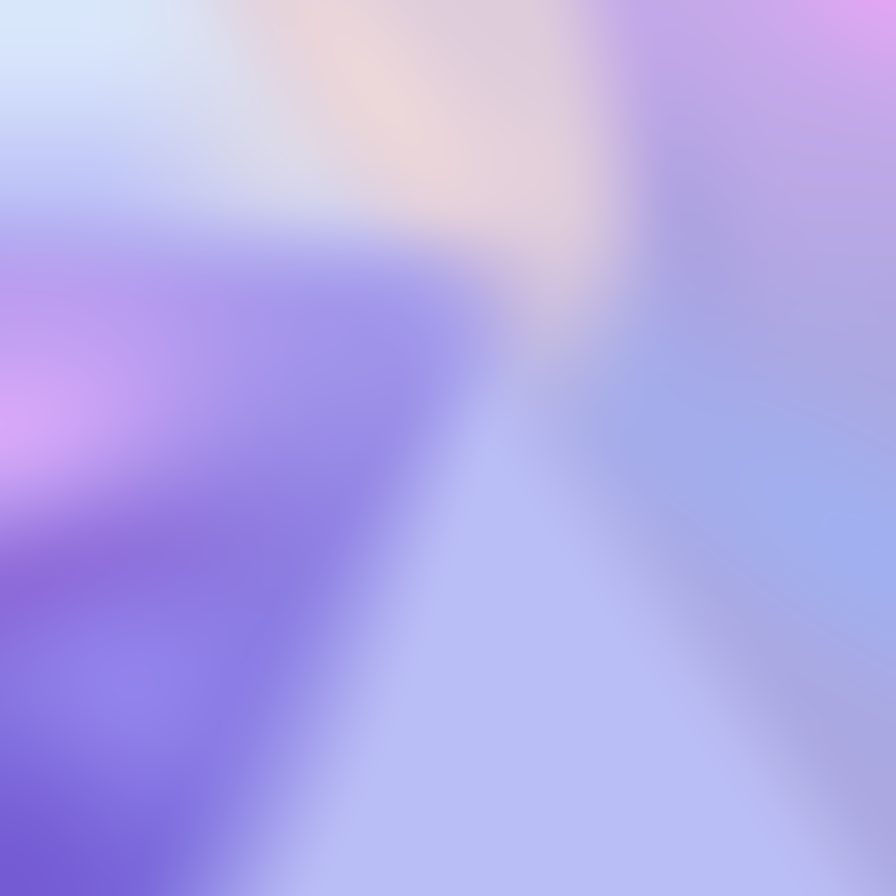
Write a Shadertoy shader that draws this background.

```glsl
// Soft pastel mesh gradient: a violet mass under pale sky, cream and lilac light.
#define LAVENDER vec3(0.67, 0.655, 0.88)
#define LILAC    vec3(0.765, 0.66, 0.91)
#define ORCHID   vec3(0.85, 0.66, 0.975)
#define SKY_BLUE vec3(0.63, 0.69, 0.945)
#define CREAM    vec3(0.87, 0.80, 0.86)
#define PEACH    vec3(0.94, 0.855, 0.85)
#define ICE      vec3(0.85, 0.905, 0.985)
#define MIST     vec3(0.87, 0.86, 0.91)
#define PERI     vec3(0.62, 0.58, 0.915)
#define INDIGO   vec3(0.48, 0.42, 0.865)
#define PLUM     vec3(0.52, 0.37, 0.82)
#define ROUNDING 0.15

// Rotated elliptical Gaussian; size holds its two spreads
float glow(vec2 p, vec2 center, vec2 size, float angle) {
    float c = cos(angle), s = sin(angle);
    vec2 d = p - center;
    vec2 q = vec2(c * d.x + s * d.y, c * d.y - s * d.x) / size;
    return exp(-0.5 * dot(q, q));
}

float smoothMax(float a, float b, float k) {
    float h = max(k - abs(a - b), 0.0);
    return max(a, b) + h * h / (4.0 * k);
}

// Lavender field with lilac above and blue bands below
vec3 lavenderField(vec2 p) {
    vec3 col = mix(LAVENDER, LILAC, smoothstep(0.52, 0.97, p.y));
    col = mix(col, vec3(0.66, 0.62, 0.87), 0.75 * glow(p, vec2(0.77, 0.69), vec2(0.05, 0.13), 0.1));
    col = mix(col, vec3(0.90, 0.65, 0.96), 0.9 * glow(p, vec2(1.0, 1.02), vec2(0.11, 0.07), -0.4));
    col = mix(col, SKY_BLUE, 0.95 * glow(p, vec2(0.98, 0.385), vec2(0.25, 0.085), -0.55));
    col = mix(col, SKY_BLUE, 0.35 * glow(p, vec2(0.71, 0.57), vec2(0.07, 0.10), 0.0));
    col = mix(col, vec3(0.745, 0.715, 0.865), 0.95 * glow(p, vec2(0.78, 0.03), vec2(0.17, 0.075), -0.95));
    return mix(col, vec3(0.59, 0.64, 0.94), glow(p, vec2(0.43, 0.05), vec2(0.24, 0.095), 1.55));
}

// Cream fold with a curved right edge, next to the pale sky
vec3 upperLight(vec3 col, vec2 p) {
    float bend = p.y - 0.76;
    float edge = 0.69 - 0.6 * bend * bend;
    float cream = 1.0 - smoothstep(edge - 0.075, edge + 0.065, p.x);
    col = mix(col, CREAM, cream * smoothstep(0.44, 0.86, p.y));

    vec3 sky = mix(vec3(0.73, 0.745, 0.965), ICE, smoothstep(0.73, 0.98, p.y));
    sky = mix(sky, MIST, smoothstep(0.08, 0.36, p.x) * smoothstep(0.64, 0.86, p.y));
    float slope = p.x - 0.28 - 0.7 * (1.0 - p.y);
    col = mix(col, sky, 1.0 - smoothstep(-0.10, 0.08, slope));

    col = mix(col, PEACH, 0.8 * glow(p, vec2(0.42, 0.90), vec2(0.15, 0.05), -0.95));
    return mix(col, PEACH, 0.3 * glow(p, vec2(0.60, 0.79), vec2(0.09, 0.05), -0.8));
}

// Interior colours of the violet mass
vec3 violetInterior(vec2 p) {
    vec3 col = mix(INDIGO, PERI, smoothstep(-0.02, 0.70, p.y));
    col = mix(col, PLUM, 0.9 * glow(p, vec2(0.03, 0.35), vec2(0.17, 0.065), 0.25));
    col = mix(col, vec3(0.59, 0.53, 0.935), 0.85 * glow(p, vec2(0.13, 0.22), vec2(0.10, 0.085), 0.3));
    col = mix(col, vec3(0.45, 0.34, 0.82), 0.85 * glow(p, vec2(0.0), vec2(0.10, 0.12), 0.0));
    col = mix(col, vec3(0.73, 0.61, 0.935), 0.8 * glow(p, vec2(0.0, 0.68), vec2(0.18, 0.07), 0.0));
    return mix(col, ORCHID, 0.97 * glow(p, vec2(-0.01, 0.525), vec2(0.155, 0.08), 0.2));
}

// Soft mask with a level top, rounded shoulder and slanted right side
float violetMask(vec2 p) {
    float top = p.y - 0.735 + 0.06 * p.x;
    float side = p.x - 0.25 - 0.47 * p.y;
    float softness = mix(0.12, 0.07, smoothstep(0.1, 0.6, p.y));
    return 1.0 - smoothstep(-softness, softness, smoothMax(top, side, ROUNDING));
}

void mainImage(out vec4 fragColor, in vec2 fragCoord) {
    vec2 p = fragCoord / iResolution.xy;
    vec3 col = upperLight(lavenderField(p), p);
    col = mix(col, violetInterior(p), violetMask(p));
    fragColor = vec4(col, 1.0);
}
```
